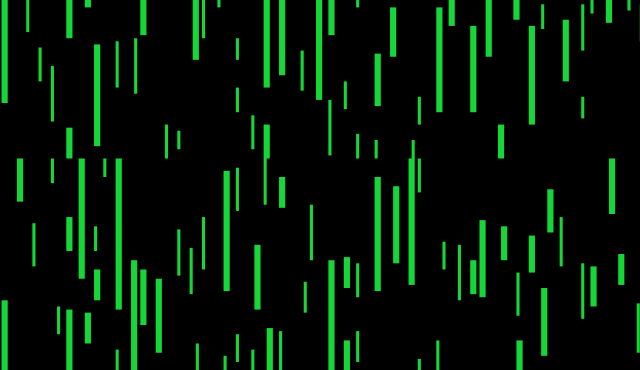
Reproduce this pattern procedurally as a Shadertoy shader.

```glsl
// Green vertical bars of two widths, scattered in lanes on black and cut at one horizontal seam.

#define ROWS 120.0        // grid cells over the canvas height
#define LANE 5.0          // lane width in cells
#define SEAM 68.6         // height of the seam in cells
#define WIDE_SHARE 0.56   // share of bars that are two cells wide
#define WIDE_LENGTH vec2(10.0, 72.0)
#define THIN_LENGTH vec2(6.0, 19.0)
#define FIRST_GAP vec2(-12.0, 50.0)  // below zero: bar starts flush at the seam
#define NEXT_GAP vec2(6.0, 66.0)
#define BAR_COLOR vec3(0.086, 0.845, 0.22)

float hash(vec2 p) {
    vec3 q = fract(p.xyx * vec3(0.1031, 0.1030, 0.0973));
    q += dot(q, q.yzx + 33.33);
    return fract((q.x + q.y) * q.z);
}

// Exact share of a square pixel that a box covers
float boxCoverage(vec2 p, vec2 low, vec2 high, float pixel) {
    vec2 overlap = min(high, p + 0.5 * pixel) - max(low, p - 0.5 * pixel);
    overlap = clamp(overlap / pixel, 0.0, 1.0);
    return overlap.x * overlap.y;
}

// Stack bars away from the seam; side is +1 for up and -1 for down
float barStack(vec2 p, float lane, float side, float pixel) {
    float coverage = 0.0;
    float cursor = 0.0;
    float height = (p.y - SEAM) * side;
    float laneShift = hash(vec2(lane, 3.0));

    for (int i = 0; i < 5; i++) {
        vec2 seed = vec2(lane + 17.0, float(i) * 11.0 + side * 60.0 + 90.0);
        bool wide = hash(seed) < WIDE_SHARE;
        vec2 gap = i == 0 ? FIRST_GAP : NEXT_GAP;
        cursor += floor(max(0.0, mix(gap.x, gap.y, hash(seed + vec2(0.0, 1.0)))));

        // Long wide bars are rarer than short ones
        float r = hash(seed + vec2(0.0, 2.0));
        float size = floor(wide ? mix(WIDE_LENGTH.x, WIDE_LENGTH.y, r * r)
                                : mix(THIN_LENGTH.x, THIN_LENGTH.y, r));

        // Half of the bars keep the common column of their lane
        float shift = hash(seed + vec2(0.0, 3.0)) < 0.5 ? laneShift : hash(seed + vec2(0.0, 4.0));
        float width = wide ? 2.0 : 1.0;
        float left = lane * LANE + 0.5 + floor(shift * (LANE - width));

        coverage += boxCoverage(vec2(p.x, height), vec2(left, cursor),
                                vec2(left + width, cursor + size), pixel);
        cursor += size;
    }
    return coverage;
}

void mainImage(out vec4 fragColor, in vec2 fragCoord) {
    float pixel = ROWS / iResolution.y;
    vec2 p = fragCoord * pixel;
    float lane = floor(p.x / LANE);

    float coverage = barStack(p, lane, 1.0, pixel) + barStack(p, lane, -1.0, pixel);
    fragColor = vec4(BAR_COLOR * min(coverage, 1.0), 1.0);
}
```
